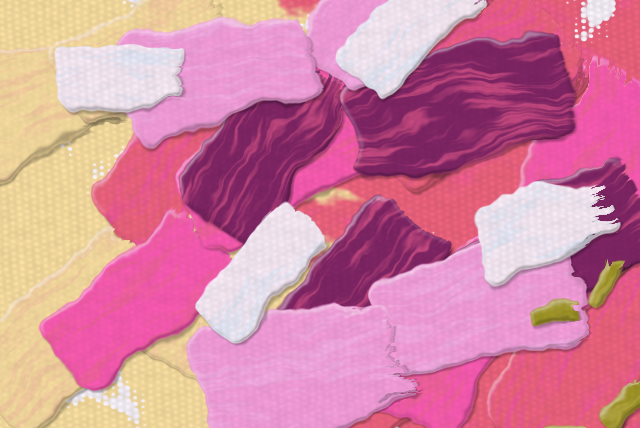
This texture is drawn by a Shadertoy shader. Its source:

```glsl
// Thick palette-knife daubs of pink, plum, coral and cream paint on woven canvas.

const int KINDS = 7;             // coral, cream, hot pink, plum, orchid, white, olive
const int DAUBS_PER_KIND = 4;
const vec3 PAINT[KINDS] = vec3[KINDS](
    vec3(0.89, 0.37, 0.47), vec3(0.93, 0.83, 0.60), vec3(0.94, 0.34, 0.67),
    vec3(0.48, 0.14, 0.38), vec3(0.92, 0.59, 0.82), vec3(0.93, 0.88, 0.92),
    vec3(0.60, 0.56, 0.14));
const vec3 TINT[KINDS] = vec3[KINDS](
    vec3(0.90, 0.32, 0.60), vec3(0.92, 0.75, 0.60), vec3(0.90, 0.38, 0.56),
    vec3(0.83, 0.32, 0.52), vec3(0.92, 0.66, 0.86), vec3(0.84, 0.87, 0.93),
    vec3(0.72, 0.66, 0.30));
// Centre (xy) and spread (zw) of each kind, in canvas heights
const vec4 REGION[KINDS] = vec4[KINDS](
    vec4(1.05, 0.50, 0.60, 0.55), vec4(0.32, 0.62, 0.30, 0.45),
    vec4(0.70, 0.48, -0.70, 0.30), vec4(1.04, 0.58, 0.42, 0.30),
    vec4(0.72, 0.47, -0.40, -0.62), vec4(0.63, 0.58, -0.65, -0.40),
    vec4(1.40, 0.20, 0.10, 0.25));
const vec2 HALF_SIZE[KINDS] = vec2[KINDS](
    vec2(0.23, 0.13), vec2(0.24, 0.13), vec2(0.25, 0.13), vec2(0.23, 0.11),
    vec2(0.24, 0.135), vec2(0.16, 0.08), vec2(0.055, 0.022));
const vec3 BARE_CANVAS = vec3(0.92, 0.90, 0.93);
const vec2 TO_LIGHT = vec2(-0.6, 0.8);
const vec2 WEAVE_FREQ = vec2(56.0, 70.0);
const float WEAVE_DEPTH = 0.05;
const float MEAN_ANGLE = 0.6;
const float ANGLE_RANGE = 1.1;
const float RELIEF = 0.008;      // width of the raised paint edge

float hash(float n) { return fract(sin(n * 12.99) * 4375.85); }

vec2 gradientAt(vec2 cell) {
    vec3 h = fract(cell.xyx * vec3(0.1031, 0.1030, 0.0973));
    h += dot(h, h.yzx + 33.33);
    float a = 6.2832 * fract((h.x + h.y) * h.z);
    return vec2(cos(a), sin(a));
}

float noise(vec2 p) {
    vec2 i = floor(p), f = p - i, e = vec2(1, 0);
    vec2 u = f * f * f * (f * (f * 6.0 - 15.0) + 10.0);
    float bottom = mix(dot(gradientAt(i), f), dot(gradientAt(i + e.xy), f - e.xy), u.x);
    float top = mix(dot(gradientAt(i + e.yx), f - e.yx), dot(gradientAt(i + 1.0), f - 1.0), u.x);
    return mix(bottom, top, u.y);
}

float fbm(vec2 p) {
    float sum = 0.0, amp = 1.0;
    for (int i = 0; i < 4; i++) {
        sum += amp * noise(p);
        p = mat2(1.6, 1.2, -1.2, 1.6) * p + 7.3;
        amp *= 0.5;
    }
    return sum;
}

// Tapered rounded box
float daubDistance(vec2 p, vec2 size, float taper) {
    size.y *= 1.0 + taper * clamp(p.x / size.x, -1.0, 1.0);
    float radius = 0.35 * size.y;
    vec2 q = abs(p) - size + radius;
    return length(max(q, 0.0)) + min(max(q.x, q.y), 0.0) - radius;
}

// Height of the plain weave, about -1 to 1
float weave(vec2 p) {
    p = (p + 0.004 * vec2(noise(p * 9.0), noise(p * 9.0 + 40.0))) * WEAVE_FREQ;
    p.x += 0.04 * p.y;
    float ribs = cos(6.2832 * p.x);
    float knots = cos(6.2832 * p.y + 3.1416 * floor(p.x + 0.5));
    return 0.4 * ribs + 0.6 * knots * (0.5 + 0.5 * ribs);
}

void mainImage(out vec4 fragColor, in vec2 fragCoord) {
    vec2 p = fragCoord / iResolution.y;
    float blur = 1.2 / iResolution.y;
    float cloth = weave(p);
    vec2 warped = p + 0.05 * vec2(fbm(p * 3.5), fbm(p * 3.5 + 19.0))
                    + 0.005 * vec2(noise(p * 38.0), noise(p * 38.0 + 5.0));

    // Thin ground: cream on the left, coral on the right, bare canvas in patches
    float scrub = fbm(p * vec2(5.0, 9.0) + 3.0);
    vec3 ground = mix(PAINT[1], PAINT[0], smoothstep(-0.05, 0.05, p.x - 0.72 + 0.3 * scrub));
    ground = mix(ground, TINT[0], 0.5 * smoothstep(0.1, 0.5, scrub) * step(0.72, p.x));
    float bare = fbm(p * 4.0 + 31.0) + 0.08 * cloth;
    vec3 col = mix(ground, BARE_CANVAS, smoothstep(0.30, 0.36, bare));
    float thickness = 0.0;

    // Daubs, kind over kind
    for (int kind = 0; kind < KINDS; kind++) {
        for (int j = 1; j <= DAUBS_PER_KIND; j++) {
            float id = float(kind * DAUBS_PER_KIND + j);
            vec2 scatter = 2.0 * fract(0.5 + float(j) * vec2(0.7549, 0.5698)) - 1.0;
            vec2 centre = REGION[kind].xy + REGION[kind].zw * scatter;
            float angle = MEAN_ANGLE + ANGLE_RANGE * (hash(id) - 0.5);
            float c = cos(angle), s = sin(angle);
            mat2 toLocal = mat2(c, -s, s, c);
            vec2 local = toLocal * (warped - centre);
            vec2 size = HALF_SIZE[kind] * (0.9 + 0.25 * hash(id + 50.0));
            float taper = 0.7 * (hash(id + 90.0) - 0.5);
            float d = daubDistance(local, size, taper);
            if (d > 0.03) continue;

            // Bristle streaks fray the tail
            float streak = noise(local * vec2(7.0, 60.0) + id * 9.7)
                         + 0.5 * noise(local * vec2(14.0, 150.0) + id);
            float fray = 0.09 * hash(id + 7.0) * smoothstep(0.3, 1.0, local.x / size.x)
                       * max(streak + 0.1 * cloth, 0.0);
            float lit = daubDistance(local + toLocal * TO_LIGHT * RELIEF, size, taper);
            float facing = (lit - d) / RELIEF;
            d += fray;

            // Cast shadow, then paint body with a raised rim
            col *= 1.0 - 0.28 * smoothstep(0.005, -0.005, lit + fray);
            float blend = smoothstep(-0.1, 0.6, streak + 0.8 * noise(local * vec2(4.0, 12.0) + id));
            vec3 paint = mix(PAINT[kind], TINT[kind], 0.75 * blend);
            float rim = exp(-pow((d + 0.6 * RELIEF) / (0.6 * RELIEF), 2.0));
            paint = mix(paint, vec3(0.97, 0.92, 0.96), 0.45 * rim * max(facing, 0.0));
            paint *= 1.0 - 0.25 * rim * max(-facing, 0.0);
            float cover = smoothstep(blur, -blur, d);
            col = mix(col, paint, cover);
            thickness = mix(thickness, 0.25 + 0.4 * hash(id + 23.0), cover);
        }
    }

    // Cloth relief and knife ripples
    float ripple = noise(p * vec2(30.0, 45.0) + 8.0) + 0.6 * noise(p * 110.0);
    col *= 1.0 + WEAVE_DEPTH * (1.0 - thickness) * cloth + 0.04 * ripple;
    fragColor = vec4(clamp(col, 0.0, 1.0), 1.0);
}
```
